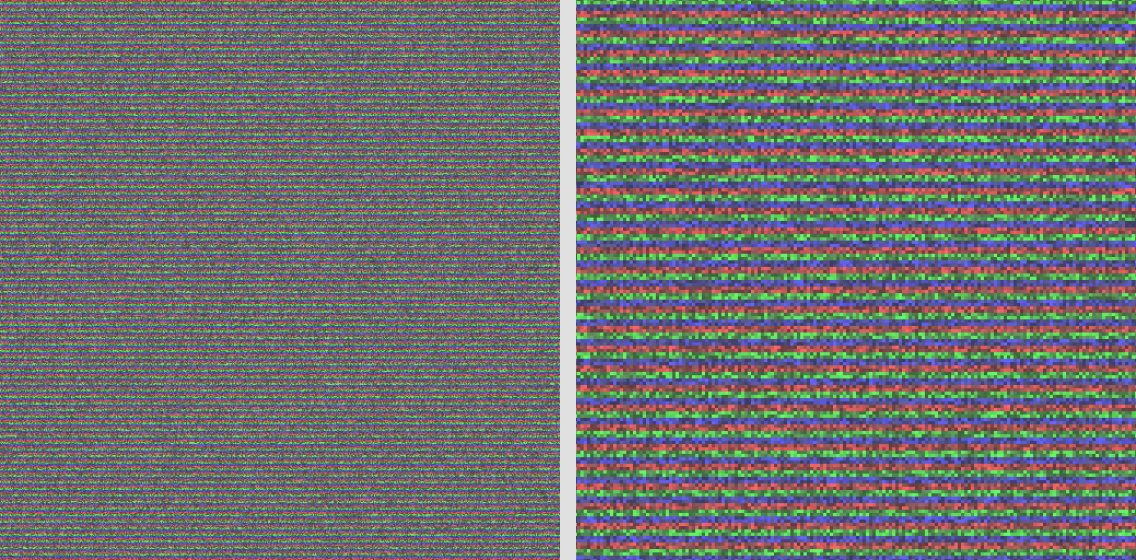
Left, the full canvas; right, a detail of the centre.
Reproduce this texture procedurally as a Shadertoy shader.

```glsl
// Fine red, green and blue threads stacked in 256 thin horizontal bands.
// Each thread is two rows of tiny flecks: mostly dim, a third bright. A hash
// picks every fleck and gradient noise makes them denser or sparser in places.

const float BANDS = 256.0;          // bands down the canvas
const float COLUMNS = 512.0;        // flecks across the canvas
const float ROWS_PER_BAND = 2.0;

const float BRIGHT_SHARE = 0.335;   // share of flecks that are bright
const float DENSITY_DRIFT = 0.16;   // change of that share along the threads
const vec2 DRIFT_SCALE = vec2(0.13, 0.23);

// Level of the two other channels (base) and of the thread's own (accent)
const float DIM_BASE = 0.305;
const float DIM_ACCENT = 0.515;
const float BRIGHT_BASE = 0.36;
const float BRIGHT_ACCENT = 0.88;
const float DIM_SPREAD = 0.25;      // relative brightness spread of flecks
const float BRIGHT_SPREAD = 0.12;

float hash(vec2 cell) {
    vec3 q = fract(cell.xyx * vec3(0.1031, 0.1030, 0.0973));
    q += dot(q, q.yzx + 33.33);
    return fract((q.x + q.y) * q.z);
}

vec2 gradient(vec2 corner) {
    float angle = 6.28318 * hash(corner);
    return vec2(cos(angle), sin(angle));
}

float gradientNoise(vec2 p) {
    vec2 i = floor(p), f = fract(p);
    vec2 u = f * f * f * (f * (f * 6.0 - 15.0) + 10.0);
    vec2 e = vec2(0.0, 1.0);
    float low = mix(dot(gradient(i), f),
                    dot(gradient(i + e.yx), f - e.yx), u.x);
    float high = mix(dot(gradient(i + e.xy), f - e.xy),
                     dot(gradient(i + e.yy), f - e.yy), u.x);
    return mix(low, high, u.y);
}

// Red, green or blue as a unit vector, cycling from band to band
vec3 bandHue(float row) {
    float channel = mod(floor(row / ROWS_PER_BAND), 3.0);
    return 1.0 - step(0.5, abs(vec3(0.0, 1.0, 2.0) - channel));
}

// Colour of one fleck: dim or bright, each with its own spread
vec3 fleckColor(vec2 cell) {
    float share = BRIGHT_SHARE
                + DENSITY_DRIFT * gradientNoise(cell * DRIFT_SCALE + 7.3);
    float bright = step(hash(cell + 19.0), share);
    float base = mix(DIM_BASE, BRIGHT_BASE, bright);
    float accent = mix(DIM_ACCENT, BRIGHT_ACCENT, bright);
    float spread = mix(DIM_SPREAD, BRIGHT_SPREAD, bright);
    float wear = 1.0 + spread * (2.0 * hash(cell + 753.0) - 1.0);
    return wear * mix(vec3(base), vec3(accent), bandHue(cell.y));
}

// Blends the four nearest flecks over the width of one pixel
vec3 smoothFlecks(vec2 p, vec2 pixel) {
    vec2 cell = floor(p - 0.5);
    vec2 blend = clamp((fract(p - 0.5) - 0.5) / pixel + 0.5, 0.0, 1.0);
    vec2 e = vec2(0.0, 1.0);
    vec3 upper = mix(fleckColor(cell), fleckColor(cell + e.yx), blend.x);
    vec3 lower = mix(fleckColor(cell + e.xy), fleckColor(cell + e.yy), blend.x);
    return mix(upper, lower, blend.y);
}

void mainImage(out vec4 fragColor, in vec2 fragCoord) {
    vec2 uv = fragCoord / iResolution.xy;
    uv.y = 1.0 - uv.y;                       // bands count from the top

    vec2 grid = vec2(COLUMNS, BANDS * ROWS_PER_BAND);
    vec2 pixel = grid / iResolution.xy;
    fragColor = vec4(smoothFlecks(uv * grid, pixel), 1.0);
}
```
